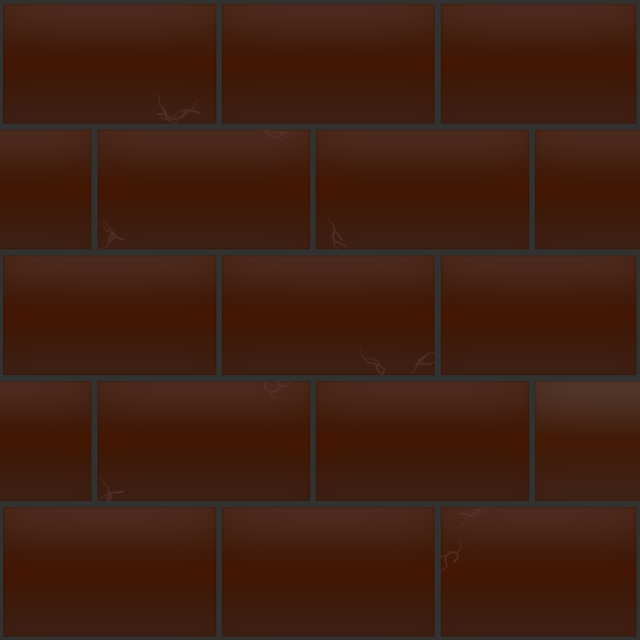
Write a WebGL 2 fragment shader that draws this texture.

```glsl
#version 300 es
precision highp float;
// Glossy dark brown bricks in running bond, grey joints, a few fine cracks.
uniform vec2 u_resolution;
out vec4 fragColor;

#define PITCH vec2(0.3415, 0.1965)   // brick spacing
#define ORIGIN vec2(0.0007, 0.0162)  // lower left of the first brick
#define SHIFT 0.1944                 // offset of every second row
#define BORDER 0.0006                // inset of the outer joints
#define HALF_JOINT 0.0046
#define CRACK_STEP 0.0105
#define CRACK_WIDTH 0.0015
#define CRACK_STRENGTH 0.7

const vec3 JOINT = vec3(0.197, 0.195, 0.192);
const vec3 CORE = vec3(0.246, 0.094, 0.022);
const vec3 EMBER = vec3(0.268, 0.086, 0.008);
const vec3 SHEEN = vec3(0.298, 0.167, 0.118);
const vec3 FOOT = vec3(0.238, 0.124, 0.078);
const vec3 DUST = vec3(0.320, 0.225, 0.175);
const vec3 CRACK = vec3(0.365, 0.205, 0.195);

float wander(float s) {
    return sin(7.3 * s) + 0.6 * sin(17.1 * s + 1.0);
}

float segmentDistance(vec2 p, vec2 a, vec2 b) {
    vec2 d = b - a;
    return length(p - a - d * clamp(dot(p - a, d) / dot(d, d), 0.0, 1.0));
}

// Three tapering branches, each forking from the one before.
float crackMask(vec2 p, vec2 start, float seed, float pixel) {
    float mask = 0.0;
    vec2 fork = start;
    for (int branch = 0; branch < 3; branch++) {
        vec2 node = fork;
        float angle = seed + 2.2 * float(branch);
        for (int i = 0; i < 5; i++) {
            float t = float(i) / 5.0;
            angle += 0.65 * wander(seed + 1.7 * float(branch) + 0.37 * float(i));
            vec2 next = node + CRACK_STEP * vec2(cos(angle), 0.8 * sin(angle));
            float width = CRACK_WIDTH * (1.0 - 0.7 * t);
            float line = 1.0 - smoothstep(-pixel, pixel, segmentDistance(p, node, next) - width);
            mask = max(mask, line * (1.0 - 0.5 * t));
            node = next;
            if (i == 1) fork = node;
        }
    }
    return mask;
}

// Where a crack cluster sits inside its brick.
vec2 crackFocus(float row, bool shifted, float k) {
    if (shifted) return mix(vec2(0.13, 0.10), vec2(0.78, 0.96), k);
    if (row < 0.5) return mix(vec2(0.11, 0.93), vec2(0.08, 0.57), k);
    return mix(vec2(0.72, 0.10), vec2(0.91, 0.11), k);
}

// Soft light from above, a red band at mid height, a dull foot.
vec3 brickColor(vec2 q, bool dusty) {
    float side = pow(abs(2.0 * q.x - 1.0), 4.0);
    float glow = smoothstep(0.48, 0.98, q.y) * (1.0 - 0.35 * side);
    float band = exp(-pow((q.y - 0.5) / 0.09, 2.0)) * (0.5 + 0.5 * side);
    vec3 color = mix(CORE, EMBER, band);
    color = mix(color, FOOT, smoothstep(0.48, 0.02, q.y) * (1.0 - 0.2 * side));
    color = mix(color, SHEEN, glow);
    return dusty ? mix(color, DUST, 0.65 * glow + 0.1) : color;
}

void main() {
    vec2 p = gl_FragCoord.xy / u_resolution;
    float pixel = 0.75 / min(u_resolution.x, u_resolution.y);

    // Brick index and bounds; the bottom row reaches down to the border.
    float row = clamp(floor((p.y - ORIGIN.y) / PITCH.y), 0.0, 4.0);
    bool shifted = mod(row, 2.0) > 0.5;
    float startX = ORIGIN.x - (shifted ? SHIFT : 0.0);
    float col = clamp(floor((p.x - startX) / PITCH.x), 0.0, shifted ? 3.0 : 2.0);
    vec2 low = vec2(startX, ORIGIN.y) + vec2(col, row) * PITCH;
    vec2 high = low + PITCH;
    if (row < 0.5) low.y = BORDER;
    if (!shifted) high.x = min(high.x, 1.0 - BORDER);

    // Distance inward from the joint, slightly uneven between bricks.
    vec2 inset = min(p - low, high - p);
    float uneven = 0.0005 * wander(row * 1.3 + col * 2.1);
    float inside = min(inset.x + uneven, inset.y) - HALF_JOINT;

    bool dusty = shifted && row < 1.5 && col > 2.5;
    vec3 color = brickColor((p - low) / (high - low), dusty);
    color *= 0.86 + 0.14 * smoothstep(0.0, 0.004, inside);

    // Cracked bricks follow a diagonal seam, plus one stray.
    bool stray = row * col == 6.0;
    if (stray || abs(col - 1.8 + 0.4 * row) < 0.5) {
        float mask = 0.0;
        for (int k = 0; k < 2; k++) {
            if (stray && k == 1) break;
            vec2 start = mix(low, high, crackFocus(row, shifted, float(k)));
            float seed = 3.1 * row + 5.7 * col + 2.3 * float(k);
            mask = max(mask, crackMask(p, start, seed, pixel));
        }
        color = mix(color, CRACK, CRACK_STRENGTH * mask);
    }

    fragColor = vec4(mix(JOINT, color, smoothstep(-pixel, pixel, inside)), 1.0);
}
```
